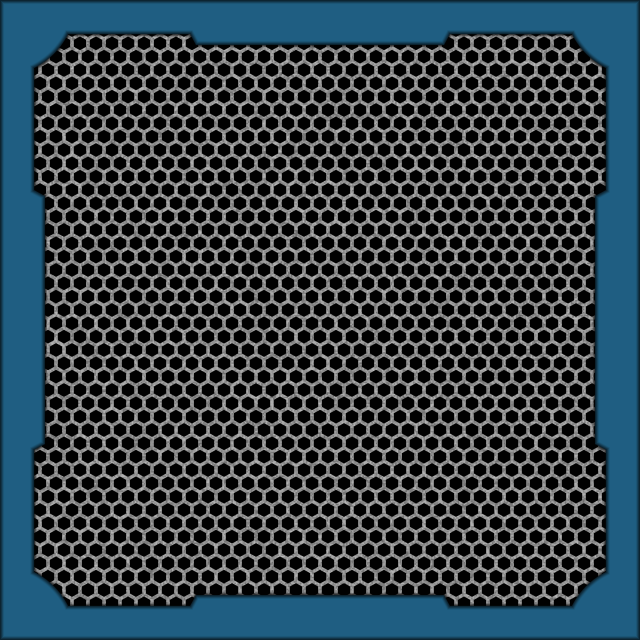
Write a Shadertoy shader that draws this texture.

```glsl
// A blue panel frame with notched sides and scooped corners around a metal hexagon mesh.
// The frame is a signed distance folded into one octant; the mesh is two interleaved
// rectangular lattices whose nearest centre gives each hexagonal hole.

float hash(vec2 p) {
    vec3 q = fract(vec3(p.xyx) * 0.1031);
    q += dot(q, q.yzx + 33.33);
    return fract((q.x + q.y) * q.z);
}

float valueNoise(vec2 p) {
    vec2 cell = floor(p);
    vec2 f = fract(p);
    f = f * f * (3.0 - 2.0 * f);
    float low = mix(hash(cell), hash(cell + vec2(1.0, 0.0)), f.x);
    float high = mix(hash(cell + vec2(0.0, 1.0)), hash(cell + 1.0), f.x);
    return mix(low, high, f.y);
}

// 0 at a hole's centre, 0.5 on the middle of the wall between holes
float hexDistance(vec2 p) {
    vec2 period = vec2(1.0, 1.732);
    vec2 a = p - period * floor(p / period + 0.5);
    vec2 b = p - period * (floor(p / period) + 0.5);
    vec2 local = abs(dot(a, a) < dot(b, b) ? a : b);
    return max(local.x, dot(local, vec2(0.5, 0.866)));
}

// Negative on the frame, positive in the opening
float frameDistance(vec2 uv) {
    vec2 inset = 0.5 - abs(uv - 0.5);
    float depth = min(inset.x, inset.y);
    float along = max(inset.x, inset.y);
    float rim = depth - 0.0534;
    float corner = length(inset) - 0.119;
    float tab = max(depth - 0.0703, 0.88 * (0.297 + 0.54 * rim - along));
    return min(min(rim, corner), tab);
}

vec3 meshColor(vec2 uv, float pixel) {
    float d = hexDistance(vec2(uv.x * 40.0, (uv.y * 48.0 - 0.75) * 0.866));
    float soft = max(0.04, pixel * 20.0);
    float wall = smoothstep(0.387 - soft, 0.387 + soft, d);
    // Fine grain over a faint broad variation
    float grain = valueNoise(uv * 430.0) - 0.5;
    float broad = valueNoise(uv * 130.0 + 17.0) - 0.5;
    float gray = 0.57 + 0.26 * grain + 0.08 * broad;
    return vec3(mix(0.005, gray, wall));
}

void mainImage(out vec4 fragColor, in vec2 fragCoord) {
    vec2 uv = fragCoord / iResolution.xy;
    float pixel = 1.0 / min(iResolution.x, iResolution.y);
    float d = frameDistance(uv);

    // Mesh with a narrow shadow under the frame
    vec3 mesh = meshColor(uv, pixel) * mix(0.35, 1.0, smoothstep(0.0, 0.005, d));

    // Frame darkened along its inner and outer edges
    vec2 border = min(uv, 1.0 - uv);
    float edge = min(-d, min(border.x, border.y));
    vec3 frame = vec3(0.12, 0.37, 0.51) * mix(0.3, 1.0, smoothstep(-0.001, 0.0075, edge));

    float opening = smoothstep(-0.7 * pixel, 0.7 * pixel, d);
    fragColor = vec4(mix(frame, mesh, opening), 1.0);
}
```
